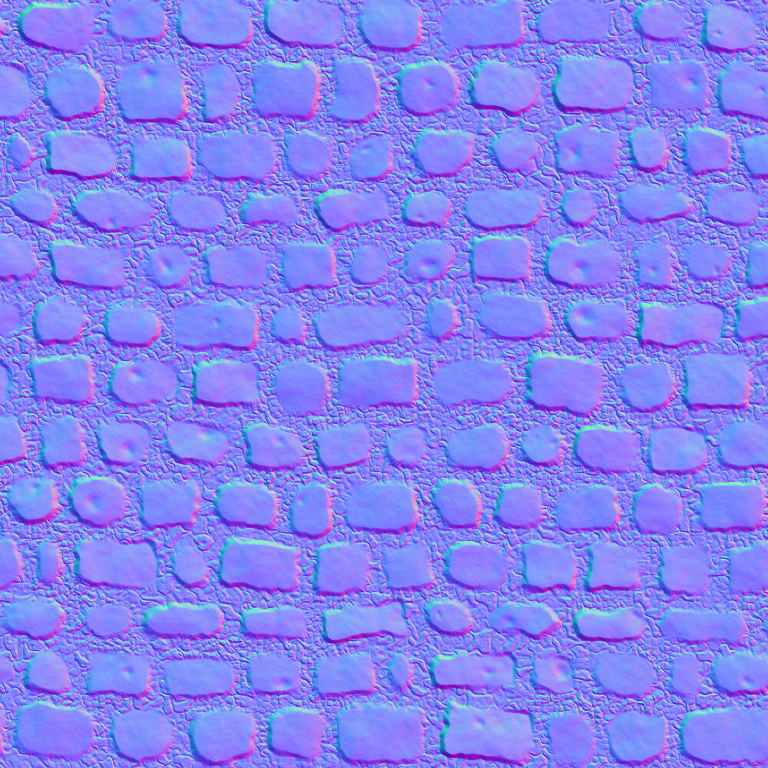
A Shadertoy shader for this texture map:

```glsl
// Tangent-space normal map of a cobbled pavement: wavy rows of worn setts in rubble.
// A height field is built from jittered soft boxes, Voronoi pebbles and noise,
// and its slope, taken by central differences, is encoded as colour.

const float ROWS = 13.0;          // rows of setts over the canvas height
const float MIN_COLUMNS = 9.0;    // fewest setts in a row
const float ROW_JITTER = 0.28;    // in row heights
const float COLUMN_JITTER = 0.5;  // in sett widths
const float GAP_MIN = 0.0035;     // inset of each sett from its cell
const float GAP_VARY = 0.008;
const float EDGE = 0.007;         // width of the steep rim
const float RIM_HEIGHT = 0.0042;
const float DOME_HEIGHT = 0.0035;
const float DOME_WIDTH = 0.012;
const float TILT = 0.2;
const vec2 MEAN_TILT = vec2(-0.03, -0.07);
const float PEBBLE_SCALE = 52.0;
const float GRIT_SCALE = 125.0;
const vec3 FLAT_COLOUR = vec3(0.515, 0.51, 0.495);

float hash(vec2 p) {
    return fract(sin(dot(p, vec2(127.1, 311.7))) * 43758.5453);
}

vec2 hash2(vec2 p) {
    return vec2(hash(p), hash(p + vec2(37.3, 91.7)));
}

float noise(vec2 p) {
    vec2 i = floor(p), f = fract(p);
    f = f * f * f * (f * (f * 6.0 - 15.0) + 10.0);
    vec2 e = vec2(0.0, 1.0);
    return mix(mix(hash(i), hash(i + e.yx), f.x),
               mix(hash(i + e.xy), hash(i + e.yy), f.x), f.y) - 0.5;
}

vec2 noise2(vec2 p) {
    return vec2(noise(p), noise(p + vec2(53.2, 17.9)));
}

float smoothMax(float a, float b, float k) {
    float h = max(k - abs(a - b), 0.0) / k;
    return max(a, b) + 0.25 * k * h * h;
}

// Flat-topped Voronoi stones of random height, 0 to 1
float pebbles(vec2 p) {
    vec2 i = floor(p);
    float nearest = 9.0, second = 9.0, level = 0.0;
    for (int y = -1; y <= 1; y++)
    for (int x = -1; x <= 1; x++) {
        vec2 cell = i + vec2(x, y);
        float d = length(cell + 0.1 + 0.8 * hash2(cell) - p);
        if (d < nearest) {
            second = nearest;
            nearest = d;
            level = hash(cell + 7.7);
        } else second = min(second, d);
    }
    return smoothstep(0.0, 0.4, second - nearest) * (0.25 + 0.75 * level);
}

float rowEdge(float row) {
    return (row + ROW_JITTER * (hash(vec2(row, 3.1)) - 0.5)) / ROWS;
}

float columnEdge(vec2 cell, float columns) {
    return (cell.x + COLUMN_JITTER * (hash(cell + 11.3) - 0.5)) / columns;
}

// Nearest sett: signed distance, its cell id, and position from its centre
float nearestSett(vec2 p, out vec2 id, out vec2 local) {
    float best = 9.0;
    float row0 = floor(p.y * ROWS);
    for (int j = -1; j <= 1; j++) {
        float row = row0 + float(j);
        float columns = MIN_COLUMNS + floor(3.0 * hash(vec2(row, 8.4)));
        float x = p.x + hash(vec2(row, 5.9));
        float bottom = rowEdge(row), top = rowEdge(row + 1.0);
        for (int i = -1; i <= 1; i++) {
            vec2 cell = vec2(floor(x * columns) + float(i), row);
            vec2 low = vec2(columnEdge(cell, columns), bottom);
            vec2 high = vec2(columnEdge(cell + vec2(1.0, 0.0), columns), top);
            low += GAP_MIN + GAP_VARY * hash2(cell + 21.0);
            high -= GAP_MIN + GAP_VARY * hash2(cell + 43.0);
            vec2 q = vec2(x, p.y) - 0.5 * (low + high);
            q += 0.16 * (hash(cell + 61.0) - 0.5) * vec2(-q.y, q.x);
            vec2 side = abs(q) - 0.5 * (high - low);
            float d = smoothMax(side.x, side.y, mix(0.012, 0.036, hash(cell + 5.0)));
            if (d < best) { best = d; id = cell; local = q; }
        }
    }
    return best;
}

float height(vec2 p) {
    // Wavy courses and chipped outlines
    vec2 w = p + vec2(0.0, 0.014 * noise(p * 5.0));
    w += 0.009 * noise2(p * 34.0) + 0.0035 * noise2(p * 110.0);
    vec2 id, local;
    float inside = -nearestSett(w, id, local);
    float body = smoothstep(0.0, EDGE, inside);
    float dome = 1.0 - exp(-max(inside, 0.0) / DOME_WIDTH);
    float rise = mix(0.4, 1.15, hash(id + 71.0));

    // Worn top: tilt, broad dents, fine grain and an occasional pit
    float top = dot(local, MEAN_TILT + TILT * (hash2(id + 83.0) - 0.5));
    top += 0.0035 * noise(p * 30.0) + 0.0006 * noise(p * 95.0) + 0.00022 * noise(p * 260.0);
    float pitSize = mix(0.004, 0.011, hash(id + 97.0));
    vec2 pit = (local - 0.035 * (hash2(id + 13.0) - 0.5)) / pitSize;
    top -= step(0.72, hash(id + 29.0)) * 0.45 * pitSize * exp(-dot(pit, pit));

    // Rubble filling the joints, coarser in some patches
    float patchy = smoothstep(-0.25, 0.3, noise(p * 14.0));
    float rubble = 0.0028 * pebbles(p * PEBBLE_SCALE + noise2(p * 90.0))
                 + mix(0.0006, 0.0016, patchy) * pebbles(p * GRIT_SCALE)
                 + 0.0007 * noise(p * 230.0);
    return rise * (RIM_HEIGHT * body + DOME_HEIGHT * dome) + mix(rubble, top + 0.001, body);
}

void mainImage(out vec4 fragColor, in vec2 fragCoord) {
    vec2 uv = fragCoord / iResolution.y;
    vec2 e = vec2(max(0.001, 0.5 / iResolution.y), 0.0);
    vec2 slope = vec2(height(uv + e.xy) - height(uv - e.xy),
                      height(uv + e.yx) - height(uv - e.yx)) / (2.0 * e.x);
    vec3 normal = normalize(vec3(-slope, 1.0));
    fragColor = vec4(clamp(FLAT_COLOUR + 0.5 * normal, 0.0, 1.0), 1.0);
}
```
